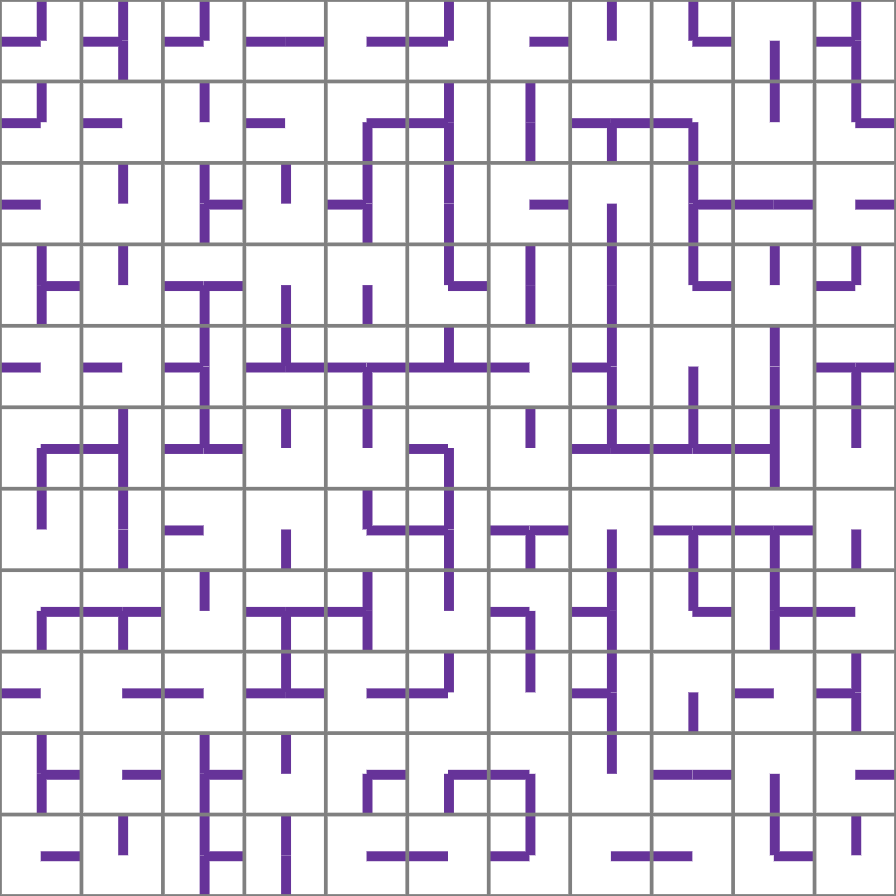
A Shadertoy shader for this pattern:

```glsl
#define CELLS 11.0
#define GRID_WIDTH 0.046
#define PIPE_WIDTH 0.122
#define PIPE_SHIFT vec2(0.012, -0.012)
#define END_SHARE 0.36
#define STRAIGHT_SHARE 0.13
#define CORNER_SHARE 0.23
#define PAPER vec3(1.0)
#define PIPE_COLOR vec3(0.4, 0.2, 0.6)
#define GRID_COLOR vec3(0.5)
#define SEED 17u

// Two independent random values in 0..1 per cell
vec2 hashCell(ivec2 cell) {
    uvec2 v = uvec2(cell) * uvec2(1597u, 3571u) + SEED;
    v = v * 166453u + 10139u;
    v.x += v.y * 16645u;
    v.y += v.x * 16645u;
    v ^= v >> 16u;
    v.x += v.y * 16645u;
    v.y += v.x * 16645u;
    v ^= v >> 16u;
    return vec2(v & 0xffffu) / 65536.0;
}

// Bit mask of open arms before rotation: end, straight, corner or tee
int pieceArms(float pick) {
    if (pick < END_SHARE) return 1;
    pick -= END_SHARE;
    if (pick < STRAIGHT_SHARE) return 5;
    pick -= STRAIGHT_SHARE;
    return pick < CORNER_SHARE ? 3 : 7;
}

float coverage(float dist, float pixel) {
    return clamp(0.5 - dist / pixel, 0.0, 1.0);
}

// Signed distance to a square-ended arm from the cell centre outwards
float armDistance(vec2 p, vec2 dir) {
    vec2 side = vec2(-dir.y, dir.x);
    float across = abs(dot(p - PIPE_SHIFT, side)) - 0.5 * PIPE_WIDTH;
    return max(across, -dot(p, dir));
}

void mainImage(out vec4 fragColor, in vec2 fragCoord) {
    vec2 grid = fragCoord / iResolution.y * CELLS;
    float pixel = CELLS / iResolution.y;
    ivec2 cell = ivec2(floor(grid));
    vec2 p = fract(grid) - 0.5;

    // Randomly turned pipe piece
    vec2 rnd = hashCell(cell);
    int arms = pieceArms(rnd.x);
    int turn = int(rnd.y * 4.0);
    float pipe = 1e3;
    vec2 dir = vec2(1.0, 0.0);
    for (int k = 0; k < 4; k++) {
        if (((arms >> ((k + turn) & 3)) & 1) == 1)
            pipe = min(pipe, armDistance(p, dir));
        dir = vec2(-dir.y, dir.x);
    }

    // Grid lines lie over the pipes
    vec2 toEdge = 0.5 - abs(p);
    float line = min(toEdge.x, toEdge.y) - 0.5 * GRID_WIDTH;

    vec3 color = mix(PAPER, PIPE_COLOR, coverage(pipe, pixel));
    color = mix(color, GRID_COLOR, coverage(line, pixel));
    fragColor = vec4(color, 1.0);
}
```
